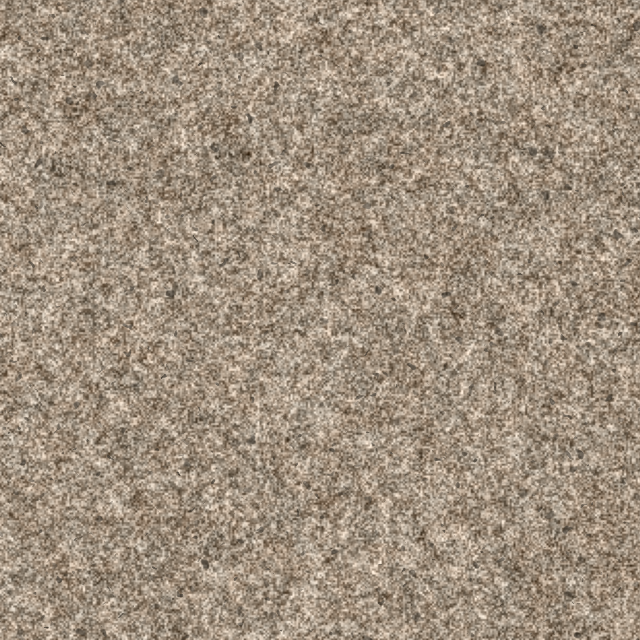
Reproduce this texture procedurally as a three.js fragment shader.

```glsl
varying vec2 vUv;

#define GRAIN_SCALE 330.0
#define GRAIN_CONTRAST 0.40
#define CLUMP_CONTRAST 0.26
#define MOTTLE_CONTRAST 0.17
#define SPOT_CELLS 46.0
#define FLECK_CELLS 85.0
#define EDGE_WARP 0.009
#define STONE_COLOR vec3(0.635, 0.573, 0.502)
#define SPOT_COLOR vec3(0.315, 0.285, 0.245)

float hash(vec2 p) {
  vec3 q = fract(vec3(p.xyx) * 0.1031);
  q += dot(q, q.yzx + 33.33);
  return fract((q.x + q.y) * q.z);
}

float noise(vec2 p) {
  vec2 cell = floor(p);
  vec2 f = fract(p);
  f = f * f * (3.0 - 2.0 * f);
  float low = mix(hash(cell), hash(cell + vec2(1.0, 0.0)), f.x);
  float high = mix(hash(cell + vec2(0.0, 1.0)), hash(cell + 1.0), f.x);
  return mix(low, high, f.y);
}

// Noise centred on zero, shifted by a seed
float signedNoise(vec2 uv, float scale, float seed) {
  return noise(uv * scale + seed) - 0.5;
}

// Scattered soft ellipses, one candidate per grid cell
float scatter(vec2 uv, float cells, float density, float seed) {
  vec2 p = uv * cells;
  vec2 home = floor(p);
  float cover = 0.0;
  for (int j = -1; j <= 1; j++) {
    for (int i = -1; i <= 1; i++) {
      vec2 cell = home + vec2(float(i), float(j));
      vec2 id = cell + seed;
      vec2 center = cell + vec2(hash(id + 11.3), hash(id + 47.9));
      float angle = 2.4 * (hash(id + 71.7) - 0.5);
      float c = cos(angle);
      float s = sin(angle);
      vec2 d = mat2(c, -s, s, c) * (p - center);
      d.y *= mix(1.0, 2.0, hash(id + 93.1));
      float size = hash(id + 29.5);
      float radius = mix(0.14, 0.38, size * size);
      float present = step(hash(id), density);
      float strength = mix(0.45, 1.0, hash(id + 58.2));
      float shape = 1.0 - smoothstep(radius * 0.55, radius * 1.2, length(d));
      cover = max(cover, present * strength * shape);
    }
  }
  return cover;
}

void main() {
  // Layers of sandy grain, fine to broad
  float grain = GRAIN_CONTRAST * signedNoise(vUv, GRAIN_SCALE, 3.7);
  grain += CLUMP_CONTRAST * signedNoise(vUv, GRAIN_SCALE * 0.57, 61.2);
  float mottle = MOTTLE_CONTRAST * signedNoise(vUv, 95.0, 17.4);
  mottle += 0.09 * signedNoise(vUv, 34.0, 83.6);
  mottle += 0.04 * signedNoise(vUv, 8.0, 29.1);

  // Slight drift between warm brown and grey
  float warmth = signedNoise(vUv, 150.0, 41.8) + signedNoise(vUv, 40.0, 7.3);
  vec3 color = STONE_COLOR + grain + mottle;
  color += warmth * vec3(0.022, -0.004, -0.020);

  // Faint broken dark veins
  float ridge = abs(signedNoise(vUv, 18.0, 52.6) + 0.3 * signedNoise(vUv, 60.0, 9.4));
  float vein = 1.0 - smoothstep(0.0, 0.05, ridge);
  color -= 0.07 * vein * smoothstep(0.5, 0.75, noise(vUv * 24.0 + 37.0));

  // Dark mineral spots and paler flecks with ragged outlines
  vec2 ragged = vUv + EDGE_WARP * vec2(signedNoise(vUv, 130.0, 5.0), signedNoise(vUv, 130.0, 77.0));
  float cluster = noise(vUv * 9.0 + 21.0);
  float spots = scatter(ragged, SPOT_CELLS, 0.22, 13.0);
  float flecks = scatter(ragged, FLECK_CELLS, 0.16, 67.0);
  float cover = max(0.86 * spots, flecks * mix(0.25, 0.65, cluster));
  color = mix(color, SPOT_COLOR + 0.35 * grain, cover);

  gl_FragColor = vec4(clamp(color, 0.0, 1.0), 1.0);
}
```
